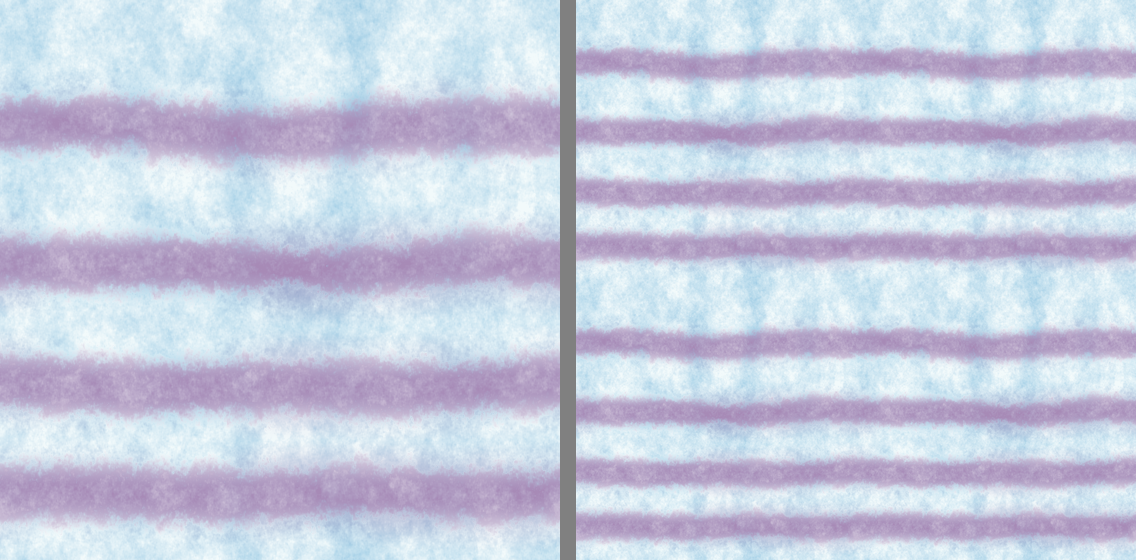
Left: one tile. Right: repeated 2 by 2.
Write a Shadertoy shader that draws this pattern.

```glsl
const float TAU = 6.28318;

// Three random values in 0..1 from an integer cell and a seed
vec3 hash3(ivec2 cell, int seed) {
    uvec3 v = uvec3(cell.x, cell.y, seed) * 1664525u + 1013904223u;
    v.x += v.y * v.z; v.y += v.z * v.x; v.z += v.x * v.y;
    v ^= v >> 16u;
    v.x += v.y * v.z; v.y += v.z * v.x; v.z += v.x * v.y;
    return vec3(v & 0xffffu) / 65535.0;
}

// Wrapping cellular noise: one soft blob of random sign and weight per cell
float blobNoise(vec2 uv, ivec2 period, int seed) {
    vec2 p = uv * vec2(period);
    ivec2 base = ivec2(floor(p));
    vec2 f = fract(p);
    float sum = 0.0;
    for (int y = -1; y <= 1; y++)
    for (int x = -1; x <= 1; x++) {
        ivec2 offset = ivec2(x, y);
        vec3 h = hash3((base + offset + period) % period, seed);
        vec2 d = vec2(offset) + h.xy - f;
        float falloff = max(1.0 - dot(d, d), 0.0);
        sum += (2.0 * h.z - 1.0) * falloff * falloff;
    }
    return sum;
}

// Octaves of blob noise, each at twice the frequency of the last
float fractal(vec2 uv, ivec2 period, int octaves, float gain, int seed) {
    float sum = 0.0, amplitude = 0.5;
    for (int i = 0; i < octaves; i++) {
        sum += amplitude * blobNoise(uv, period, seed + i);
        period *= 2;
        amplitude *= gain;
    }
    return sum;
}

// Five uneven vertical streaks, strongest right of centre and near the top
float streaks(vec2 uv, float warp) {
    float x = uv.x + 0.035 * warp + 0.008 * sin(TAU * 3.0 * uv.y);
    float comb = 0.5 + 0.5 * cos(TAU * 5.0 * (x - 0.03));
    float across = 0.65 + 0.35 * cos(TAU * (x - 0.6));
    float along = 0.65 + 0.35 * cos(TAU * (uv.y - 0.78));
    return comb * comb * across * along;
}

// Signed-free distance to a gently waving horizontal line, wrapped in y
float bandDistance(vec2 uv, float centre, float phase) {
    float wave = 0.011 * centre * cos(TAU * uv.x)
               + 0.004 * sin(TAU * 2.0 * uv.x + phase);
    return abs(fract(uv.y - centre - wave + 0.5) - 0.5);
}

// Dye strength of a feathered band, with a faint bleed around it
float bandDye(float dist, float roughness, float bleed) {
    float core = smoothstep(0.066, 0.022, dist + 0.016 * roughness);
    float halo = smoothstep(0.11, 0.03, dist) * bleed;
    return max(core, halo);
}

void mainImage(out vec4 fragColor, in vec2 fragCoord) {
    const vec3 PALE = vec3(0.95, 0.98, 0.985);
    const vec3 BLUE = vec3(0.52, 0.745, 0.87);
    const vec3 MAUVE = vec3(0.655, 0.54, 0.715);
    const vec4 BAND_CENTRES = vec4(0.118, 0.310, 0.527, 0.772);

    vec2 uv = fragCoord / iResolution.xy;
    float clouds = fractal(uv, ivec2(9, 6), 3, 0.7, 11);
    float grain = fractal(uv, ivec2(24, 20), 5, 0.92, 31);
    float warp = blobNoise(uv, ivec2(7, 5), 53);

    // Mottled blue wash with vertical streaks
    float wash = 0.2 + 0.36 * streaks(uv, warp) + 0.2 * clouds + 0.19 * grain;
    vec3 color = mix(PALE, BLUE, clamp(wash, 0.0, 1.0));

    // Four mauve bands soaked over the wash
    float bleed = clamp(0.12 + 0.3 * warp + 0.15 * grain, 0.0, 0.35);
    float dye = 0.0;
    for (int i = 0; i < 4; i++) {
        float dist = bandDistance(uv, BAND_CENTRES[i], 1.7 * float(i));
        dye = max(dye, bandDye(dist, grain + 0.6 * clouds, bleed));
    }
    dye *= 0.82 + 0.16 * grain + 0.14 * clouds;
    color = mix(color, MAUVE, clamp(dye, 0.0, 1.0));

    fragColor = vec4(color, 1.0);
}
```
